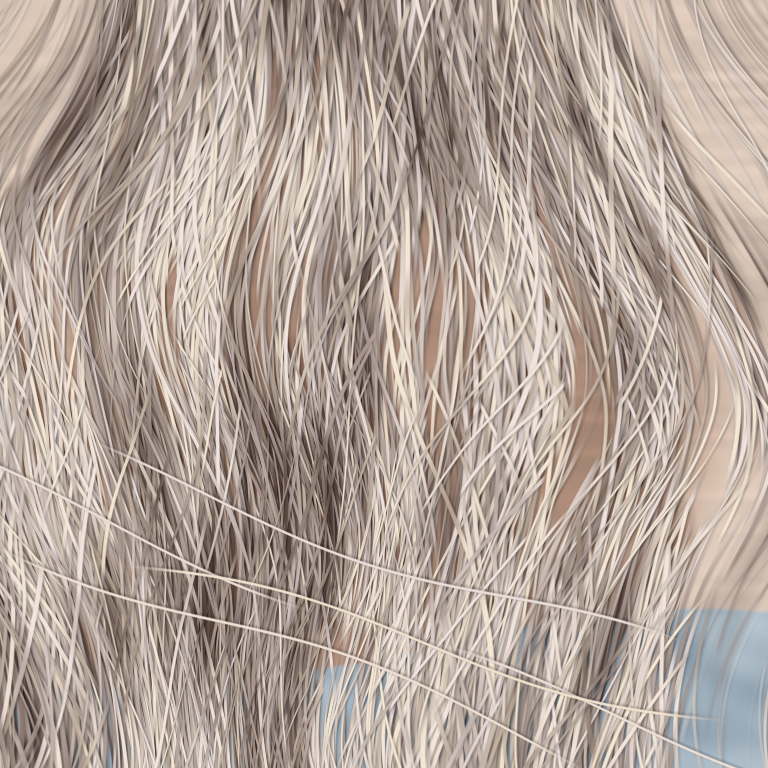
Give the GLSL for this texture, as a three.js fragment shader.

```glsl
// A loose bundle of pale, dry fibres hanging over wood and blue cloth.
// Layers of thin curved strands are stacked in a fan-shaped flow field;
// a density mask opens gaps, and each strand casts a small soft shadow.
varying vec2 vUv;

const vec3 WOOD = vec3(0.88, 0.80, 0.74);
const vec3 WOOD_SHADE = vec3(0.57, 0.41, 0.33);
const vec3 CLOTH_DARK = vec3(0.48, 0.55, 0.62);
const vec3 CLOTH_LIGHT = vec3(0.72, 0.78, 0.82);
const vec3 FIBRE_DARK = vec3(0.33, 0.26, 0.23);
const vec3 FIBRE_MID = vec3(0.67, 0.61, 0.575);
const vec3 FIBRE_LIGHT = vec3(0.95, 0.91, 0.87);
const int LAYERS = 30;
const int STRAYS = 5;
const float SOFT = 0.0012;

float hash(vec2 p) {
  return fract(sin(dot(p, vec2(12.9898, 78.233))) * 43758.5453);
}

float noise(vec2 p) {
  vec2 i = floor(p);
  vec2 f = fract(p);
  f = f * f * (3.0 - 2.0 * f);
  float low = mix(hash(i), hash(i + vec2(1.0, 0.0)), f.x);
  float high = mix(hash(i + vec2(0.0, 1.0)), hash(i + 1.0), f.x);
  return mix(low, high, f.y);
}

float blob(vec2 p, vec2 centre, vec2 radius) {
  vec2 d = (p - centre) / radius;
  return exp(-dot(d, d));
}

// Half width of the bundle: narrow at the top, full in the middle
float bundleWidth(float y) {
  return 0.56 - 0.25 * smoothstep(0.45, 1.1, y) - 0.1 * (1.0 - smoothstep(0.0, 0.4, y));
}

// Sideways position inside the bundle, about -0.5 to 0.5
float flow(vec2 p) {
  float left = 1.0 - smoothstep(0.1, 0.55, p.x);
  float sweep = 0.15 * left * (1.0 - smoothstep(0.2, 0.75, p.y));
  float sway = 0.045 * (noise(p * vec2(5.0, 4.0)) - 0.5) + 0.008 * sin(p.y * 13.0 + p.x * 9.0);
  float centre = 0.47 - 0.05 * (1.0 - smoothstep(0.0, 0.5, p.y));
  return 0.5 * (p.x - sweep - sway - centre) / bundleWidth(p.y);
}

float fibreDensity(vec2 p, float q) {
  float leftReach = mix(0.55, 1.0, smoothstep(0.4, 0.8, p.y));
  float cover = 1.0 - smoothstep(0.33, 0.54, max(q, -q * leftReach));
  float gaps = blob(p, vec2(0.77, 0.44), vec2(0.05, 0.24))
    + blob(p, vec2(0.93, 0.35), vec2(0.05, 0.22))
    + 0.95 * blob(p, vec2(0.43, 0.14), vec2(0.07, 0.08))
    + 0.9 * blob(p, vec2(0.39, 0.63), vec2(0.05, 0.13))
    + 0.9 * blob(p, vec2(0.57, 0.62), vec2(0.08, 0.16));
  float clumps = 0.3 + 0.85 * smoothstep(0.12, 0.75, noise(vec2(q * 24.0, p.y * 3.5)));
  return 0.04 + cover * clumps * (1.0 - 0.85 * min(gaps, 1.0));
}

vec3 backdrop(vec2 p, float density, float inside) {
  float grain = noise(p * vec2(5.0, 90.0)) * 0.6 + noise(p * vec2(14.0, 30.0)) * 0.4;
  float shade = max(smoothstep(0.1, 0.7, density), 0.65 * inside);
  vec3 wood = mix(WOOD, WOOD_SHADE, shade) * (0.93 + 0.13 * grain);
  float folds = noise(p * vec2(16.0, 9.0) + p.y * 12.0);
  vec3 cloth = mix(CLOTH_DARK, CLOTH_LIGHT, 0.3 + 0.7 * folds - 0.3 * density);
  float hem = 0.1 + 0.1 * smoothstep(0.2, 0.9, p.x) + 0.01 * noise(p * 12.0);
  return mix(cloth, wood, smoothstep(hem - 0.004, hem + 0.004, p.y));
}

// Dark hollows (positive) and bright locks (negative)
float lockShade(vec2 p, float q) {
  return 0.45 * blob(p, vec2(0.37, 0.95), vec2(0.14, 0.13))
    + 0.4 * blob(p, vec2(0.19, 0.42), vec2(0.05, 0.2))
    + 0.35 * blob(p, vec2(0.4, 0.4), vec2(0.06, 0.14))
    + 0.35 * blob(p, vec2(0.27, 0.2), vec2(0.03, 0.14))
    - 0.15 * blob(p, vec2(0.08, 0.5), vec2(0.1, 0.2))
    + 0.65 * (noise(vec2(q * 14.0, p.y * 3.5)) - 0.5)
    + 0.45 * (noise(vec2(q * 38.0, p.y * 6.0)) - 0.5)
    + 0.3 * (noise(p * 5.0 + 4.0) - 0.5);
}

vec3 fibreColour(float tone, float warmth) {
  vec3 c = mix(FIBRE_DARK, FIBRE_MID, smoothstep(0.0, 0.45, tone));
  c = mix(c, FIBRE_LIGHT, smoothstep(0.4, 1.0, tone));
  return c * mix(vec3(0.99, 0.98, 1.01), vec3(1.02, 1.0, 0.95), warmth);
}

// Lays one strand with its shadow over the colour beneath
vec3 layStrand(vec3 under, float d, float width, float amount, vec3 tint) {
  float shadow = 1.0 - smoothstep(width * 0.5, width + 0.004, abs(d - 0.0015));
  float body = 1.0 - smoothstep(width - SOFT, width + SOFT, abs(d));
  under *= 1.0 - 0.17 * shadow * amount;
  return mix(under, tint, body * amount);
}

void main() {
  vec2 p = vUv;
  float q = flow(p);
  float scale = 2.0 * bundleWidth(p.y);
  float density = fibreDensity(p, q);
  float dusk = lockShade(p, q);
  float inside = 1.0 - smoothstep(0.3, 0.46, abs(q));
  vec3 colour = backdrop(p, density, inside) * (1.0 - 0.5 * max(dusk, 0.0));

  // Stacked layers: mostly parallel below, lighter and tangled on top
  for (int i = 0; i < LAYERS; i++) {
    float layer = float(i) + 1.0;
    float depth = layer / float(LAYERS);
    float slant = (hash(vec2(layer, 3.1)) - 0.5) * mix(0.2, 1.1, pow(depth, 4.0));
    float spacing = mix(0.022, 0.040, depth * depth);
    float across = q + slant * (p.y - 0.5) + hash(vec2(layer, 7.7));
    float column = floor(across / spacing);
    for (int k = -1; k <= 1; k++) {
      vec2 id = vec2(column + float(k), layer);
      float along = p.y / mix(0.25, 0.7, hash(id + 0.3)) + hash(id + 0.7);
      vec2 seed = id + floor(along) * 17.0;
      float t = fract(along);
      float bend = 0.4 * sin(p.y * mix(3.0, 13.0, hash(seed + 1.3)) + 6.28 * hash(seed + 2.1));
      float middle = (id.x + 0.5 + bend + 0.5 * (hash(seed + 3.7) - 0.5)) * spacing;
      float d = (across - middle) * scale * inversesqrt(1.0 + slant * slant);
      float taper = smoothstep(0.0, 0.12, t) * (1.0 - smoothstep(0.88, 1.0, t));
      float pick = hash(seed + 4.9);
      float amount = taper * smoothstep(pick - 0.06, pick + 0.06, density);
      float tone = 0.18 + 0.68 * hash(seed + 5.3) + 0.25 * depth - dusk;
      float width = mix(0.0011, 0.0031, hash(seed + 6.1));
      colour = layStrand(colour, d, width, amount, fibreColour(tone, hash(seed + 8.2)));
    }
  }

  // Long loose strands falling across the bundle
  for (int i = 0; i < STRAYS; i++) {
    float n = float(i) + 1.0;
    float fall = mix(0.25, 0.55, hash(vec2(n, 1.9)));
    float path = mix(0.3, 0.5, hash(vec2(n, 5.5))) - fall * p.x + 0.02 * sin(p.x * 8.0 + n);
    float d = (p.y - path) * inversesqrt(1.0 + fall * fall);
    float ends = 1.0 - smoothstep(0.3, 0.4, abs(p.x - hash(vec2(n, 9.4))));
    colour = layStrand(colour, d, 0.0017, ends, fibreColour(0.9, hash(vec2(n, 2.2))));
  }
  gl_FragColor = vec4(colour, 1.0);
}
```
